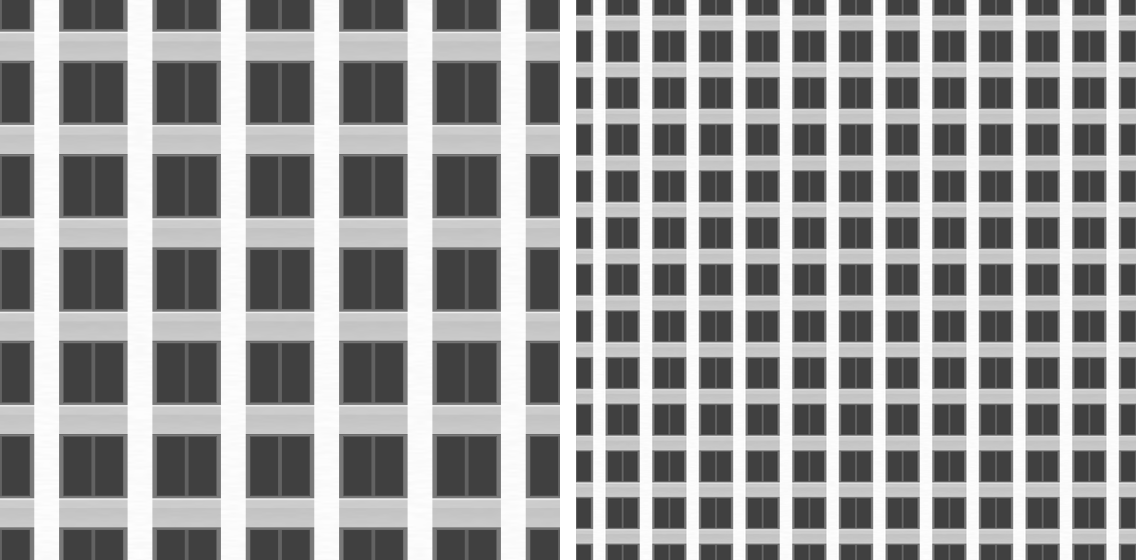
Left, the tile; right, the same tile 2 across and 2 down.
Reproduce this pattern procedurally as a Shadertoy shader.

```glsl
// Office facade: white pillars, grey spandrels and two-pane windows in a 6 by 6 grid.

const float REPEATS = 6.0;
const float CELL = 128.0; // length units per repeat

float hash(vec2 p) {
    vec3 q = fract(p.xyx * vec3(0.1031, 0.1030, 0.0973));
    q += dot(q, q.yzx + 33.33);
    return fract((q.x + q.y) * q.z);
}

// Value noise that wraps after a whole number of lattice cells.
float wrapNoise(vec2 uv, vec2 period) {
    vec2 p = uv * period, i = floor(p), f = fract(p);
    f = f * f * (3.0 - 2.0 * f);
    vec2 a = mod(i, period), b = mod(i + 1.0, period);
    return mix(mix(hash(a), hash(vec2(b.x, a.y)), f.x),
               mix(hash(vec2(a.x, b.y)), hash(b), f.x), f.y);
}

float boxDistance(vec2 p, vec2 halfSize) {
    vec2 d = abs(p) - halfSize;
    return max(d.x, d.y);
}

// Antialiased coverage of the region where the distance is negative.
float cover(float dist, float pixel) {
    return clamp(0.5 - dist / pixel, 0.0, 1.0);
}

void mainImage(out vec4 fragColor, in vec2 fragCoord) {
    vec2 uv = fragCoord / iResolution.xy;
    float pixel = REPEATS * CELL / min(iResolution.x, iResolution.y);

    // Cell coordinates centred on each window
    vec2 p = (fract(uv * REPEATS + vec2(0.5, 0.4945)) - 0.5) * CELL;
    float below = mod(-p.y - 44.0, CELL); // depth under the window's lower edge

    // Fine horizontal plaster grain
    float grain = wrapNoise(uv, vec2(48.0, 288.0)) - 0.5;

    // Spandrel with a lighter upper strip and a bright sill
    float spandrel = mix(0.765, 0.79, smoothstep(13.0, 40.0, below));
    spandrel = mix(spandrel, 0.80, cover(below - 13.4, pixel));
    spandrel = mix(spandrel, 0.85, cover(below - 2.8, pixel));
    spandrel = mix(spandrel, 0.93, cover(abs(below - 1.2) - 0.8, pixel));
    spandrel += 0.012 * grain;

    // Window frame: shaded top edge, dark inner bead
    float frame = mix(0.475, 0.40, cover(42.7 - p.y, pixel));
    float glassEdge = boxDistance(p, vec2(40.6, 40.4));
    frame = mix(frame, 0.39, cover(glassEdge - 0.7, pixel));

    // Glass split by the central mullion
    float glass = mix(0.25, 0.39, cover(abs(p.x) - 2.6, pixel));
    float window = mix(frame, glass, cover(glassEdge, pixel));

    // Bay between plain pillars
    float bay = mix(spandrel, window, cover(abs(p.y) - 44.0, pixel));
    float pillar = 0.985 + 0.02 * grain;
    float shade = mix(pillar, bay, cover(abs(p.x) - 47.0, pixel));

    fragColor = vec4(vec3(shade), 1.0);
}
```
